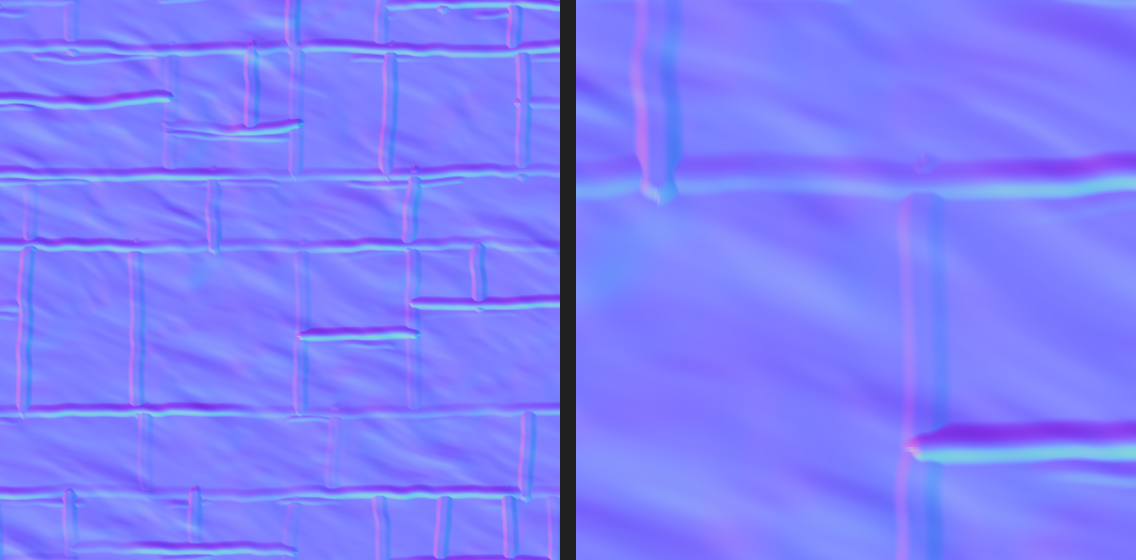
Left, the full canvas; right, a detail of the centre.
A Shadertoy shader for this texture map:

```glsl
const float COURSE_EDGES[7] = float[7](-0.087, 0.118, 0.267, 0.56, 0.69, 0.913, 1.118);
const int COURSES = 5;              // courses before the pattern repeats
const float TALL = 0.2;             // courses above this height may be split
const float BED_DEPTH = 0.0056;     // horizontal joints
const float SIDE_DEPTH = 0.0036;    // vertical joints
const float CHIP_DEPTH = 0.0018;    // cracks running beside the beds
const vec2 BED_PROFILE = vec2(0.0005, 0.0115);  // flat floor, outer edge
const vec2 SIDE_PROFILE = vec2(0.004, 0.0135);
const vec2 CHIP_PROFILE = vec2(0.0, 0.008);
const float UPPER_SOFTNESS = 1.25;  // widens the far side of each joint
const float WANDER = 0.013;
const float REACH = 0.035;          // joints are ignored beyond this distance
const vec2 GRAIN_SCALE = vec2(12.0, 23.0);
const float GRAIN_DEPTH = 0.0066;
const float GRAIN_SLANT = 0.35;
const float SAMPLE_STEP = 0.0016;

float hash(vec2 p) {
    vec3 q = fract(vec3(p.xyx) * 0.1031);
    q += dot(q, q.yzx + 33.33);
    return fract((q.x + q.y) * q.z);
}

float noise(vec2 p) {
    vec2 i = floor(p), f = p - i;
    f = f * f * f * (f * (f * 6.0 - 15.0) + 10.0);
    float low = mix(hash(i), hash(i + vec2(1, 0)), f.x);
    float high = mix(hash(i + vec2(0, 1)), hash(i + vec2(1, 1)), f.x);
    return mix(low, high, f.y);
}

// A worn, wandering groove: 1 at its floor, 0 outside
float groove(float along, float across, float start, float end, float seed, vec2 profile) {
    float beyond = max(max(start - along, along - end), 0.0);
    if (max(abs(across), beyond) > REACH) return 0.0;
    across += WANDER * (noise(vec2(along * 7.0, seed)) - 0.5);
    across += 0.35 * WANDER * (noise(vec2(along * 32.0, seed + 300.0)) - 0.5);
    float outer = profile.y * (across > 0.0 ? UPPER_SOFTNESS : 1.0);
    float wear = mix(0.3, 1.0, smoothstep(0.1, 0.75, noise(vec2(along * 6.0, seed + 600.0))));
    return wear * (1.0 - smoothstep(profile.x, outer, length(vec2(beyond, across))));
}

// Horizontal joint with a broken crack below it
float bed(vec2 p, float y, float start, float end, float seed) {
    float joint = BED_DEPTH * groove(p.x, p.y - y, start, end, seed, BED_PROFILE);
    float broken = smoothstep(0.5, 0.7, noise(vec2(p.x * 9.0, seed + 900.0)));
    float chip = groove(p.x, p.y - y + 0.015, start, end, seed + 50.0, CHIP_PROFILE);
    return max(joint, CHIP_DEPTH * broken * chip);
}

float side(vec2 p, float x, float bottom, float top, float seed) {
    return SIDE_DEPTH * groove(p.y, p.x - x, bottom, top, seed, SIDE_PROFILE);
}

float jointX(float k, float count, float row) {
    float jitter = 0.65 * (hash(vec2(mod(k, count), row + 71.0)) - 0.5);
    return (k + jitter + hash(vec2(row, 37.0))) / count;
}

// Depth of all joints: courses, blocks and the splits within tall blocks
float joints(vec2 p) {
    float depth = 0.0;
    for (int c = 0; c < 6; c++) {
        float bottom = COURSE_EDGES[c], top = COURSE_EDGES[c + 1];
        if (p.y < bottom - REACH || p.y > top + REACH) continue;
        float row = float(c % COURSES);
        bool tall = top - bottom > TALL;
        float count = tall ? 4.0 : 3.0;
        depth = max(depth, bed(p, bottom, -1.0, 3.0, row + 10.0));
        depth = max(depth, bed(p, top, -1.0, 3.0, float((c + 1) % COURSES) + 10.0));
        for (float k = -2.0; k <= count; k++) {
            float seed = 100.0 + row * 20.0 + mod(k, count) * 3.0;
            float left = jointX(k, count, row), right = jointX(k + 1.0, count, row);
            depth = max(depth, side(p, left, bottom, top, seed));
            if (!tall || hash(vec2(seed, 5.0)) < 0.4) continue;
            float middle = mix(bottom, top, mix(0.35, 0.65, hash(vec2(seed, 8.0))));
            depth = max(depth, bed(p, middle, left, right, seed + 1.0));
            if (hash(vec2(seed, 11.0)) > 0.45) {
                float x = mix(left, right, mix(0.35, 0.65, hash(vec2(seed, 14.0))));
                depth = max(depth, side(p, x, middle, top, seed + 2.0));
            }
        }
    }
    return depth;
}

// Slanted, patchy tooling of the stone faces
float grain(vec2 p) {
    vec2 q = vec2(p.x, p.y + GRAIN_SLANT * p.x) * GRAIN_SCALE;
    q += 0.7 * vec2(noise(p * 9.0 + 40.0), noise(p * 9.0 + 80.0));
    float patchy = mix(0.4, 1.3, noise(p * 6.0 + 20.0));
    return GRAIN_DEPTH * patchy * (noise(q) + 0.3 * noise(q * 2.1 + 15.0) - 0.65);
}

float height(vec2 p) {
    return grain(p) - joints(p);
}

void mainImage(out vec4 fragColor, in vec2 fragCoord) {
    vec2 p = fragCoord / iResolution.y;
    vec2 e = vec2(SAMPLE_STEP, 0.0);
    vec2 slope = vec2(height(p + e.xy) - height(p - e.xy),
                      height(p + e.yx) - height(p - e.yx)) / (2.0 * SAMPLE_STEP);
    vec3 normal = normalize(vec3(-slope, 1.0));
    fragColor = vec4(0.5 + 0.5 * normal, 1.0);
}
```
